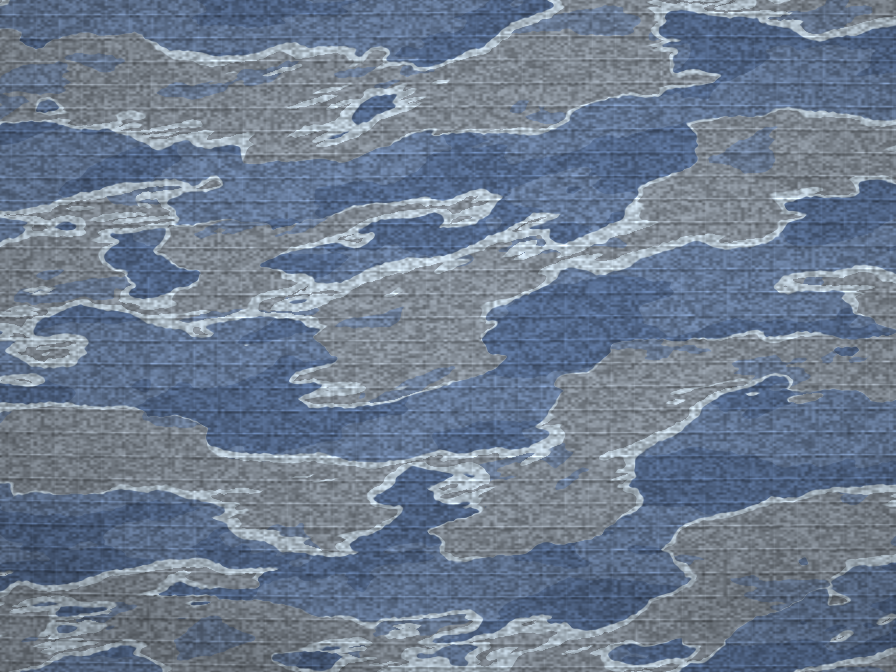
This texture is drawn by a WebGL 2 fragment shader. Its source:

```glsl
#version 300 es
precision highp float;
// Worn ripstop cloth printed with blue-grey streaked camouflage.

#define BLUE_DARK vec3(0.285, 0.365, 0.495)
#define BLUE_MID  vec3(0.375, 0.450, 0.565)
#define GREY      vec3(0.480, 0.512, 0.548)
#define PALE      vec3(0.665, 0.720, 0.765)
#define STRETCH   vec2(7.5, 22.0)   // print frequency across and up
#define TILT      0.13              // upward slope of the streaks
#define COVER     0.02              // shifts the share of grey patches
#define OUTLINE   0.0105            // mean width of the pale borders
#define RIP_ROWS  29.0              // raised threads per canvas height
#define THREADS   vec2(190.0, 290.0)
#define GRAIN     0.42              // contrast of the weave

uniform vec2 u_resolution;
out vec4 fragColor;

float hash(vec2 cell) {
  vec3 h = fract(cell.xyx * vec3(0.1031, 0.1030, 0.0973));
  h += dot(h, h.yzx + 33.33);
  return fract((h.x + h.y) * h.z);
}

// Smooth random fibres, 0 to 1
float fibres(vec2 p) {
  vec2 cell = floor(p), f = fract(p);
  f = f * f * (3.0 - 2.0 * f);
  float low = mix(hash(cell), hash(cell + vec2(1, 0)), f.x);
  float high = mix(hash(cell + vec2(0, 1)), hash(cell + 1.0), f.x);
  return mix(low, high, f.y);
}

// Layered bent sines, each turned and finer than the last
float waves(vec2 q) {
  const mat2 turn = 1.4 * mat2(0.362, 0.932, -0.932, 0.362);
  float sum = 0.0, amp = 1.0;
  for (int i = 0; i < 8; i++) {
    sum += amp * sin(q.y + 1.5 * sin(0.7 * q.x + 0.6));
    q = turn * q + vec2(1.7, 4.1);
    amp *= 0.71;
  }
  return sum;
}

float streaks(vec2 p, float seed) {
  p.y -= TILT * p.x + 0.025 * sin(5.0 * p.x + 3.0 * p.y + seed);
  return waves(p * STRETCH + seed * vec2(5.3, 8.7));
}

// Approximate distance inside a patch, in canvas heights
float patchDepth(vec2 p, float seed, float level) {
  const vec2 e = vec2(0.002, 0.0);
  float n = streaks(p, seed);
  vec2 slope = vec2(streaks(p + e, seed), streaks(p + e.yx, seed)) - n;
  return (n - level) / max(length(slope) / e.x, 4.0);
}

vec3 printedColour(vec2 p, float soft) {
  // Two blues below
  float light = smoothstep(-soft, soft, patchDepth(p * 1.25, 3.0, 0.0));
  vec3 colour = mix(BLUE_DARK, BLUE_MID, 0.2 + 0.75 * light);
  // Grey patches with borders of uneven width
  float depth = patchDepth(p, 1.0, -COVER);
  float width = OUTLINE * max(0.0, 0.9 + 0.75 * streaks(p * 0.9, 7.0));
  float inside = smoothstep(-soft, soft, depth);
  float core = smoothstep(-soft, soft, depth - width);
  colour = mix(colour, PALE, inside);
  colour = mix(colour, GREY, core);
  // Blue flecks worn into the grey
  float fleck = smoothstep(-soft, soft, patchDepth(p * 1.7, 11.0, 1.35));
  return mix(colour, BLUE_MID, 0.8 * fleck * core);
}

// Raised thread with a shadow on its lower side
float ripThread(float across, float along, float soft) {
  float row = floor(across * RIP_ROWS);
  float d = (fract(across * RIP_ROWS) - 0.5) / RIP_ROWS;
  float thin = max(0.0011, 0.5 * soft);
  float broken = 0.25 + 1.1 * fibres(vec2(along * 75.0, row * 7.0));
  float lit = exp(-d * d / (thin * thin));
  float under = (d + 0.0033) / 0.0019;
  return 0.23 * broken * lit - 0.15 * exp(-under * under);
}

void main() {
  vec2 p = gl_FragCoord.xy / u_resolution.y;
  float aspect = u_resolution.x / u_resolution.y;
  float soft = max(0.0013, 0.7 / u_resolution.y);

  // Ragged print edges follow the threads
  vec2 ragged = vec2(fibres(p * 150.0), fibres(p * 150.0 + 40.0)) - 0.5;
  vec3 colour = printedColour(p + 0.003 * ragged, soft);

  // Weave: fine threads and softer mottling
  float weave = fibres(p * THREADS) - 0.5;
  float mottle = fibres(p * vec2(55.0, 90.0) + 17.0) - 0.5;
  float shade = 1.0 + GRAIN * weave + 0.09 * mottle;

  // Ripstop rows, with much fainter columns
  float bend = 0.005 * sin(2.6 * p.x + 2.0 * p.y) + 0.006 * p.x;
  shade += ripThread(p.y + bend, p.x, soft);
  shade += 0.22 * ripThread(p.x + 0.004 * sin(4.0 * p.y), p.y, soft);

  // Low folds and uneven light
  float fold = sin(26.0 * (p.y + 0.28 * p.x) + 1.5 * sin(3.0 * p.x));
  shade += 0.07 * fold * smoothstep(0.28, 0.0, p.y);
  vec2 fromLight = (p - vec2(0.55 * aspect, 0.62)) / vec2(aspect, 1.0);
  shade *= 1.07 - 0.42 * dot(fromLight, fromLight);

  fragColor = vec4(clamp(colour * shade, 0.0, 1.0), 1.0);
}
```
